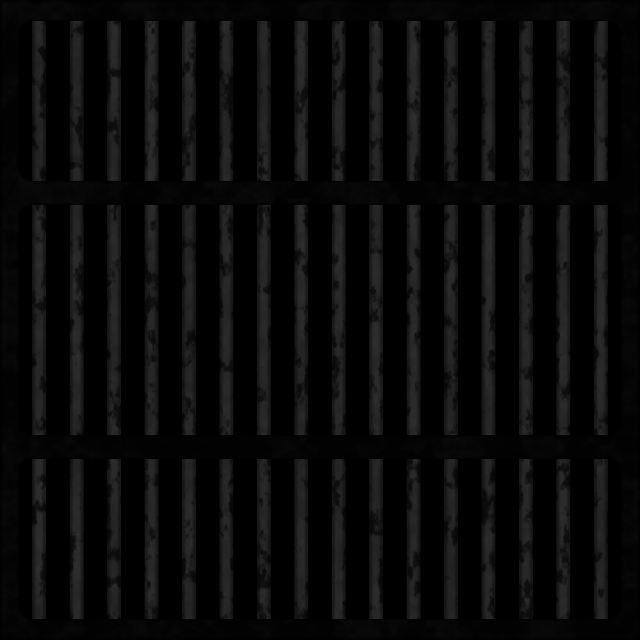
A WebGL 1 fragment shader for this texture:

```glsl
precision highp float;
// Dark metal grille: sixteen worn vertical bars behind a frame with three rounded windows.
// Bars repeat by rounding to the nearest centre; rounded-box distances cut the windows,
// and layered value noise gives each bar its own stains and worn patches.

uniform vec2 u_resolution;

const float BAR_COUNT = 16.0;
const float BAR_PITCH = 0.0585;
const float BAR_HALF_WIDTH = 0.0108;
const float CORNER_RADIUS = 0.02;
const vec3 BAR_EDGE = vec3(0.092);
const vec3 BAR_CENTRE = vec3(0.152);
const vec3 FRAME_DARK = vec3(0.008);
const vec3 FRAME_WORN = vec3(0.036);
const vec3 VOID_COLOR = vec3(0.001);

float hash(vec2 p) {
  vec3 q = fract(p.xyx * vec3(0.1031, 0.1030, 0.0973));
  q += dot(q, q.yzx + 33.33);
  return fract((q.x + q.y) * q.z);
}

float valueNoise(vec2 p) {
  vec2 cell = floor(p);
  vec2 f = fract(p);
  f = f * f * (3.0 - 2.0 * f);
  float low = mix(hash(cell), hash(cell + vec2(1.0, 0.0)), f.x);
  float high = mix(hash(cell + vec2(0.0, 1.0)), hash(cell + vec2(1.0)), f.x);
  return mix(low, high, f.y);
}

float fbm(vec2 p) {
  float sum = 0.0;
  float weight = 0.5;
  for (int octave = 0; octave < 4; octave++) {
    sum += weight * valueNoise(p);
    p = p * 2.03 + 17.3;
    weight *= 0.5;
  }
  return sum / 0.9375;
}

float roundedBox(vec2 p, vec2 halfSize, float radius) {
  vec2 q = abs(p) - halfSize + radius;
  return length(max(q, 0.0)) + min(max(q.x, q.y), 0.0) - radius;
}

// Signed distance to the three windows, negative inside
float windowDistance(vec2 p) {
  vec2 c = p - 0.5;
  float middle = roundedBox(c, vec2(0.47, 0.18), CORNER_RADIUS);
  float outer = roundedBox(vec2(c.x, abs(c.y) - 0.3424), vec2(0.47, 0.125), CORNER_RADIUS);
  return min(middle, outer);
}

float coverage(float dist, float pixel) {
  return 1.0 - smoothstep(-0.5 * pixel, 0.5 * pixel, dist);
}

// Shaded bar with a flat bright core, mottling and dark stains
vec3 barColor(vec2 p, float offset, float index) {
  vec2 seed = vec2(index * 13.7, index * 5.3);
  float across = abs(offset) / BAR_HALF_WIDTH;
  float core = 1.0 - smoothstep(0.3, 0.85, across);
  float mottling = fbm(p * vec2(85.0, 65.0) + seed);
  float drift = valueNoise(vec2(index * 7.31, p.y * 7.0));
  float stain = fbm(p * vec2(75.0, 48.0) + seed + 60.0);
  stain = smoothstep(0.56, 0.8, stain + 0.08 * across);
  vec3 metal = mix(BAR_EDGE, BAR_CENTRE, core);
  metal *= 0.72 + 0.34 * mottling + 0.24 * drift;
  return metal * (1.0 - 0.65 * stain);
}

// Almost black frame with faint worn clouds and a dark outer seam
vec3 frameColor(vec2 p, float dist) {
  float cloud = fbm(p * 14.0 + 4.0);
  float grain = fbm(p * vec2(55.0, 70.0) + 31.0);
  float wear = smoothstep(0.38, 0.75, 0.55 * cloud + 0.45 * grain);
  vec3 color = mix(FRAME_DARK, FRAME_WORN, wear);
  float border = min(min(p.x, 1.0 - p.x), min(p.y, 1.0 - p.y));
  float seam = smoothstep(0.002, 0.005, border);
  float rim = smoothstep(0.0005, 0.0035, dist);
  return color * mix(0.4, 1.0, seam * rim);
}

void main() {
  vec2 p = gl_FragCoord.xy / u_resolution;
  float pixel = 1.0 / min(u_resolution.x, u_resolution.y);

  // Nearest bar, centred across the canvas
  float firstCentre = 0.5 - 0.5 * (BAR_COUNT - 1.0) * BAR_PITCH;
  float index = floor((p.x - firstCentre) / BAR_PITCH + 0.5);
  index = clamp(index, 0.0, BAR_COUNT - 1.0);
  float offset = p.x - firstCentre - index * BAR_PITCH;
  float barMask = coverage(abs(offset) - BAR_HALF_WIDTH, pixel);

  // Bars over the void, then the frame on top
  float dist = windowDistance(p);
  vec3 color = mix(VOID_COLOR, barColor(p, offset, index), barMask);
  color = mix(frameColor(p, dist), color, coverage(dist, pixel));
  gl_FragColor = vec4(color, 1.0);
}
```
